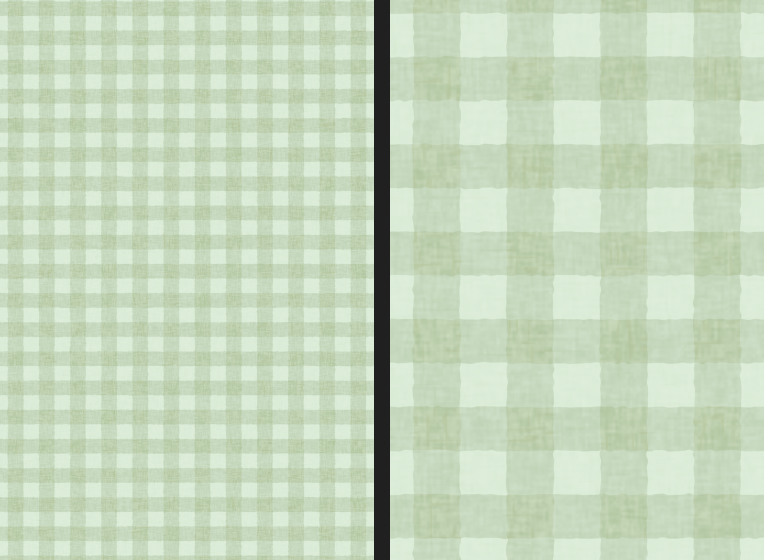
Left, the full canvas; right, a detail of the centre.
This pattern is drawn by a WebGL 2 fragment shader. Its source:

```glsl
#version 300 es
precision highp float;
// Pale green gingham on linen: 12 checks across and 19.2 down.
// Two sets of half-width bands overlap to give three tones; stretched
// value noise adds woven threads, slubs and a soft unevenness of dye.

uniform vec2 u_resolution;
out vec4 fragColor;

const vec2 REPEATS = vec2(12.0, 19.2);
const vec2 BAND_CENTRE = vec2(0.5, 0.3);   // within one repeat, from top left
const vec3 PALE = vec3(0.860, 0.925, 0.845);
const vec3 MIDDLE = vec3(0.780, 0.853, 0.750);
const vec3 DEEP = vec3(0.742, 0.814, 0.684);
const vec3 OLIVE = vec3(0.690, 0.745, 0.560);

float hash(vec2 p) {
    vec3 q = fract(vec3(p.xyx) * 0.1031);
    q += dot(q, q.yzx + 33.33);
    return fract((q.x + q.y) * q.z);
}

// Smooth value noise, 0 to 1
float noise(vec2 p) {
    vec2 cell = floor(p);
    vec2 f = fract(p);
    f = f * f * (3.0 - 2.0 * f);
    float low = mix(hash(cell), hash(cell + vec2(1.0, 0.0)), f.x);
    float high = mix(hash(cell + vec2(0.0, 1.0)), hash(cell + vec2(1.0, 1.0)), f.x);
    return mix(low, high, f.y);
}

// Coverage of a band filling half of each repeat
float band(float t, float centre, float softness) {
    float d = abs(fract(t - centre + 0.5) - 0.5);
    return 1.0 - smoothstep(0.25 - softness, 0.25 + softness, d);
}

// Sparse thick threads, running along x
float slub(vec2 p, vec2 density) {
    return smoothstep(0.74, 0.96, noise(p * density));
}

void main() {
    vec2 uv = gl_FragCoord.xy / u_resolution;
    uv.y = 1.0 - uv.y;
    vec2 cloth = uv * vec2(1.0, 1.5);      // equal units both ways

    // Checks, with edges that waver by a fraction of a thread
    vec2 softness = 0.75 * REPEATS / u_resolution;
    vec2 waver = vec2(noise(cloth.yx * vec2(170.0, 12.0)),
                      noise(cloth * vec2(170.0, 12.0) + 41.0)) - 0.5;
    vec2 grid = uv * REPEATS + waver * 0.025;
    float upright = band(grid.x, BAND_CENTRE.x, softness.x);
    float level = band(grid.y, BAND_CENTRE.y, softness.y);
    float dye = 0.5 * (upright + level);
    float both = upright * level;
    float either = upright + level - both;
    vec3 color = mix(mix(PALE, MIDDLE, either), DEEP, both);

    // Weft and warp threads, stronger where dyed
    float weft = noise(cloth * vec2(75.0, 340.0) + 7.0) - 0.5;
    float warp = noise(cloth * vec2(340.0, 75.0) + 93.0) - 0.5;
    float speck = noise(cloth * 330.0 + 151.0) - 0.5;
    float weave = weft * 0.8 + warp * 0.8 + speck * 0.6;
    color += weave * mix(0.012, 0.052, dye) * vec3(1.0, 0.85, 1.15);

    // Olive slubs and cloudy dye
    float slubs = max(slub(cloth + 3.0, vec2(48.0, 300.0)),
                      slub(cloth.yx + 5.0, vec2(48.0, 300.0)));
    color = mix(color, OLIVE, slubs * (0.03 + 0.30 * dye * dye));
    float cloud = noise(cloth * 26.0 + 211.0) - 0.5;
    color += cloud * dye * vec3(0.014, 0.008, 0.018);

    fragColor = vec4(color, 1.0);
}
```
